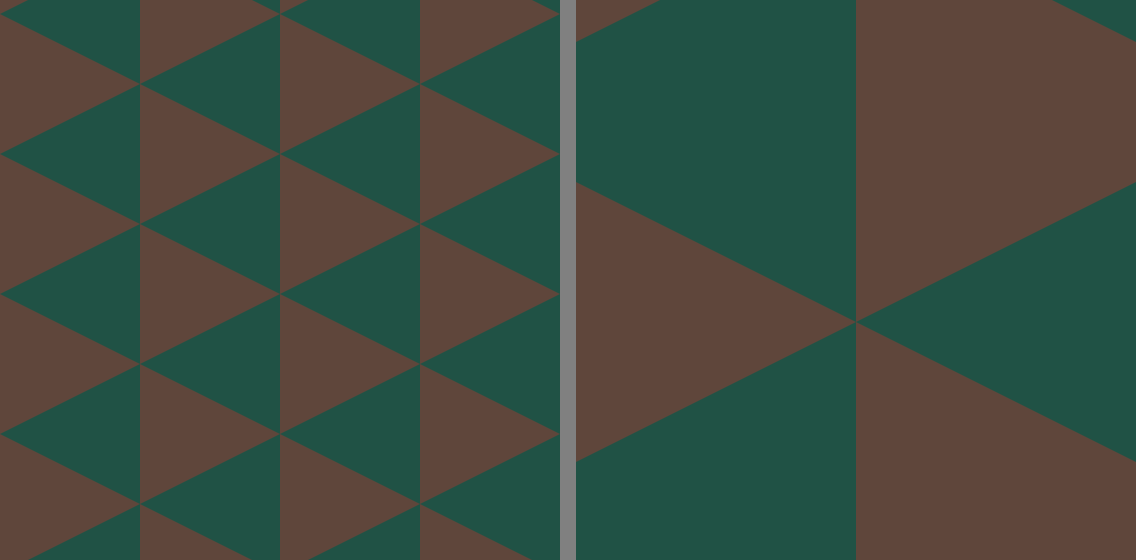
Left: the whole. Right: its middle third, enlarged.
A Shadertoy shader for this pattern:

```glsl
// Two-colour triangle tiling: upright columns of sideways triangles.
// Three families of parallel lines cross the canvas; each line crossed flips
// the colour, so the product of three signed square waves picks the fill.

const vec2  REPEATS = vec2(4.0, 4.0);   // columns and triangles per column; keep even
const float RISE    = 0.5;              // slope of the slanted edges, in cells
const float SHIFT_Y = 0.1;              // vertical phase of the lattice, in cells
const float EDGE_PX = 1.0;              // edge softness in pixels
const vec3  BROWN   = vec3(0.373, 0.275, 0.231);
const vec3  GREEN   = vec3(0.125, 0.322, 0.271);

// Smoothed square wave across the lines dot(p, normal) = integer:
// +1 on even strips, -1 on odd strips.
float stripeSign(vec2 p, vec2 normal, vec2 pixel) {
    float ridge = abs(mod(dot(p, normal) - 0.5, 2.0) - 1.0) - 0.5;
    float halfEdge = 0.5 * EDGE_PX * length(normal * pixel);
    return clamp(ridge / halfEdge, -1.0, 1.0);
}

void mainImage(out vec4 fragColor, in vec2 fragCoord) {
    // Lattice coordinates, one unit per cell
    vec2 pixel = REPEATS / iResolution.xy;
    vec2 p = fragCoord * pixel + vec2(0.0, SHIFT_Y);

    // Column edges, then falling and rising edges
    float parity = stripeSign(p, vec2(1.0, 0.0), pixel)
                 * stripeSign(p, vec2(RISE, 1.0), pixel)
                 * stripeSign(p, vec2(-RISE, 1.0), pixel);

    fragColor = vec4(mix(GREEN, BROWN, 0.5 + 0.5 * parity), 1.0);
}
```
